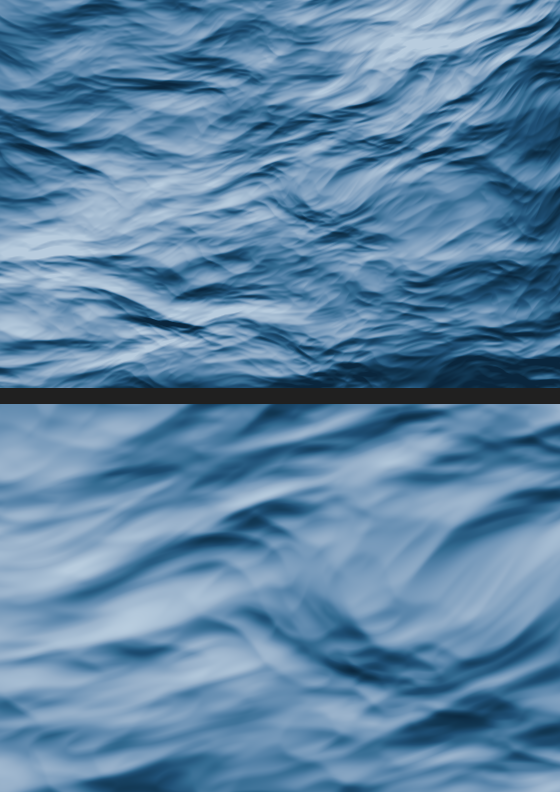
Top, the full canvas; bottom, a detail of the centre.
Reproduce this texture procedurally as a Shadertoy shader.

```glsl
// Water tones from deep to bright: rgb, then the brightness level where each sits
const vec4 TONES[8] = vec4[8](
    vec4(0.04, 0.15, 0.24, -2.50), vec4(0.07, 0.22, 0.33, -1.70),
    vec4(0.12, 0.31, 0.46, -0.97), vec4(0.20, 0.42, 0.57, -0.43),
    vec4(0.33, 0.51, 0.66, 0.10), vec4(0.46, 0.60, 0.73, 0.66),
    vec4(0.59, 0.69, 0.79, 1.41), vec4(0.72, 0.80, 0.87, 2.60));

const int OCTAVES = 5;
const float BASE_FREQ = 5.0;       // rows of the largest waves per canvas height
const float FREQ_STEP = 1.87;
const float WAVE_STRETCH = 0.36;   // below 1 lengthens waves sideways
const float CREST_SOFTNESS = 0.04;
const float CROSS_ANGLE = 0.17;    // wave trains alternate around the flow
const float CHOP = 0.5;            // drag of large crests on smaller waves
const float BEND = 0.26;           // curve of the swell towards the right
const float SLOPE_STEP = 0.003;
const float SLOPE_CONTRAST = 1.0;
const float BAND_WIDTH = 0.17;
const float BAND_GLOW = 0.9;
const float STREAK_CONTRAST = 1.4;

float hash(vec2 p) {
    vec3 q = fract(vec3(p.xyx) * 0.1031);
    q += dot(q, q.yzx + 33.33);
    return fract((q.x + q.y) * q.z);
}

mat2 rotate(float angle) {
    float c = cos(angle), s = sin(angle);
    return mat2(c, -s, s, c);
}

float cornerSlope(vec2 cell, vec2 offset) {
    float angle = 6.28318 * hash(cell);
    return dot(vec2(cos(angle), sin(angle)), offset);
}

// Gradient noise around zero
float noise(vec2 p) {
    vec2 cell = floor(p), f = fract(p);
    vec2 w = f * f * (3.0 - 2.0 * f);
    vec2 e = vec2(1.0, 0.0);
    float low = mix(cornerSlope(cell, f), cornerSlope(cell + e.xy, f - e.xy), w.x);
    float high = mix(cornerSlope(cell + e.yx, f - e.yx), cornerSlope(cell + e.xx, f - e.xx), w.x);
    return mix(low, high, w.y);
}

// Bend and ripple the plane so crests follow the swell
vec2 flow(vec2 p) {
    float x = p.x - 0.4;
    float bend = BEND * x * x * mix(0.1, 1.0, smoothstep(0.0, 0.9, p.y));
    vec2 ripple = vec2(noise(p * vec2(3.0, 5.0) + 3.7), 0.6 * noise(p * vec2(4.0, 6.0) + 9.1));
    return p - vec2(0.0, bend) + 0.08 * ripple;
}

// Sharp-crested waves; focus scales the fine ones
float waveHeight(vec2 p, float focus) {
    float height = 0.0, freq = BASE_FREQ, side = 1.0;
    p = flow(p);
    for (int i = 0; i < OCTAVES; i++) {
        float k = float(i);
        vec2 q = rotate(side * CROSS_ANGLE) * p * freq * vec2(WAVE_STRETCH, 1.0);
        float n = noise(q + 17.3 * (k + 1.0));
        float crest = -sqrt(n * n + CREST_SOFTNESS * CREST_SOFTNESS);
        float strength = exp(-0.27 * (k - 1.2) * (k - 1.2) / (1.0 + 0.3 * k));
        height += crest * strength * mix(1.0, focus, smoothstep(0.5, 3.0, k)) / freq;
        p += CHOP * crest * vec2(1.0, 0.3) / freq;
        freq *= FREQ_STEP;
        side = -side;
    }
    return height;
}

float spot(vec2 p, vec2 centre, vec2 size) {
    vec2 d = (p - centre) / size;
    return exp(-dot(d, d));
}

// Broad light: a bright diagonal band between darker swells
float broadLight(vec2 uv, vec2 p, float band) {
    float light = BAND_GLOW * band;
    light += 0.4 * spot(uv, vec2(0.2, 0.25), vec2(0.25, 0.15));
    light -= 0.75 * spot(uv, vec2(0.08, 0.66), vec2(0.22, 0.1));
    light -= 0.8 * smoothstep(0.6, 1.0, uv.x);
    light -= 1.2 * smoothstep(0.13, 0.0, uv.y);
    return light + 1.5 * noise(p * vec2(2.2, 5.0) + 41.0);
}

vec3 waterColor(float level) {
    vec3 color = TONES[0].rgb;
    for (int i = 1; i < 8; i++) {
        float t = (level - TONES[i - 1].w) / (TONES[i].w - TONES[i - 1].w);
        color = mix(color, TONES[i].rgb, clamp(t, 0.0, 1.0));
    }
    return color;
}

void mainImage(out vec4 fragColor, in vec2 fragCoord) {
    vec2 uv = fragCoord / iResolution.xy;
    vec2 p = fragCoord / iResolution.y;

    // Faces towards the viewer show deep water, far slopes reflect the sky
    float focus = mix(0.6, 1.1, smoothstep(0.0, 0.7, uv.x + 0.5 * (0.5 - uv.y)));
    vec2 up = vec2(0.0, SLOPE_STEP);
    float slope = (waveHeight(p + up, focus) - waveHeight(p - up, focus)) / (2.0 * SLOPE_STEP);

    // Diagonal band with fine streaks along it
    float across = (p.y - 0.2 - 0.64 * p.x) / (1.19 * BAND_WIDTH);
    float band = exp(-across * across);
    float streaks = noise(rotate(0.5) * flow(p) * vec2(6.0, 32.0) + 5.0);

    float level = broadLight(uv, p, band) - SLOPE_CONTRAST * slope;
    level += STREAK_CONTRAST * band * streaks;
    fragColor = vec4(waterColor(level), 1.0);
}
```
